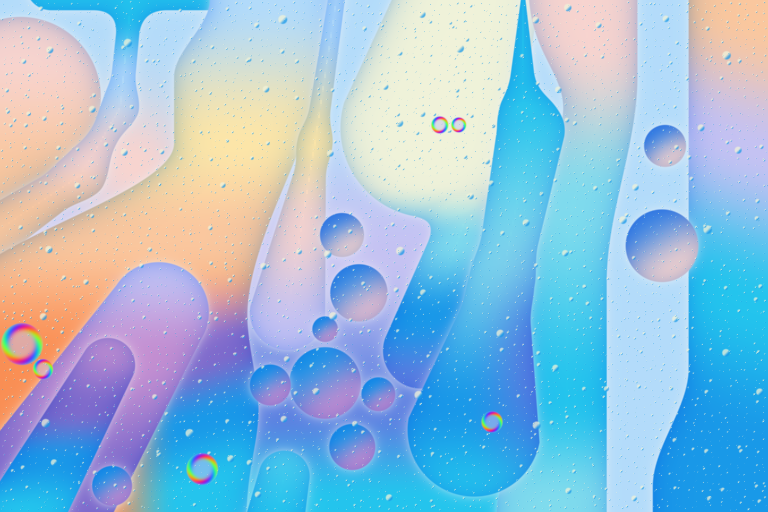
Give the GLSL for this background, as a Shadertoy shader.

```glsl
// Oil drops and bubbles in iridescent liquid, pastel above and cyan below.
// Tapered tubes and wavy bands form the flows, tinted by vertical ramps;
// loops add shaded drops, rainbow-rimmed bubbles and cellular specks.
const vec3 CREAM = vec3(.94, .95, .85), BUTTER = vec3(.99, .9, .66),
  PEACH = vec3(.98, .78, .62), ORANGE = vec3(.98, .56, .33),
  BLUSH = vec3(.97, .83, .81), LILAC = vec3(.77, .76, .95),
  ORCHID = vec3(.77, .56, .82), VIOLET = vec3(.5, .42, .8),
  COBALT = vec3(.36, .5, .88), AZURE = vec3(.1, .6, .91),
  CYAN = vec3(.14, .77, .93), AQUA = vec3(.5, .86, .93), SKY = vec3(.7, .86, .98);
// Centre and radius of each
const vec3 DROPS[10] = vec3[](
  vec3(.668, .541, .043), vec3(.701, .428, .056), vec3(.635, .252, .07),
  vec3(.528, .248, .04), vec3(.739, .23, .033), vec3(.688, .127, .045),
  vec3(.635, .357, .025), vec3(1.293, .52, .071), vec3(1.299, .715, .041),
  vec3(.219, .051, .039));
const vec3 RINGS[6] = vec3[](
  vec3(.043, .328, .041), vec3(.084, .279, .02), vec3(.395, .084, .031),
  vec3(.961, .176, .021), vec3(.859, .756, .017), vec3(.896, .756, .015));

float ease(float a, float b, float t) { return smoothstep(a, b, t); }
float pixel() { return 1. / iResolution.y; }
float bump(float y, float centre, float width) {
  float t = (y - centre) / width;
  return exp(-t * t);
}
vec3 ramp(float t, vec3 a, vec3 b, vec3 c, vec3 d, vec4 s) {
  vec3 col = mix(mix(a, b, ease(s.x, s.y, t)), c, ease(s.y, s.z, t));
  return mix(col, d, ease(s.z, s.w, t));
}
// Tube ends hold centre and radius
float tube(vec2 p, vec3 a, vec3 b) {
  vec2 ab = b.xy - a.xy, q = p - a.xy;
  float h = clamp(dot(q, ab) / dot(ab, ab), 0., 1.);
  return length(q - ab * h) - mix(a.z, b.z, h);
}
float join(float a, float b) {
  float h = max(.05 - abs(a - b), 0.);
  return min(a, b) - h * h * 5.;
}
float chain(vec2 p, vec3 a, vec3 b, vec3 c) {
  return join(tube(p, a, b), tube(p, b, c));
}
// Fill a shape, with a pale halo outside and a cool shade inside its edge
vec3 paint(vec3 base, vec3 fill, float d) {
  float px = pixel();
  d *= px / max(length(vec2(dFdx(d), dFdy(d))), px * .5);
  base = mix(base, vec3(.96), .35 * exp(-max(d, 0.) / .008));
  fill *= mix(vec3(1), vec3(.78, .87, .99), exp(min(d, 0.) / .022));
  return mix(fill, base, ease(-px, px, d));
}
vec3 specks(vec3 col, vec2 p, float scale) {
  p *= scale;
  vec3 h = fract(sin(dot(floor(p), vec2(127.1, 311.7)) + vec3(0, 2, 4)) * 43758.5);
  vec2 q = fract(p) - .2 - .6 * h.xy;
  float r = .01 + .12 * h.z * h.z * h.z, px = pixel() * scale;
  vec3 tint = mix(AZURE, CREAM, ease(-r, r * .3, q.y - q.x));
  return mix(tint, col, .25 + .75 * ease(-px, px, length(q) - r));
}
vec3 drop(vec3 col, vec2 p, vec3 c) {
  vec2 q = (p - c.xy) / c.z;
  float high = ease(.3, .5, c.y);
  vec3 cool = mix(AZURE, COBALT, high * .6), warm = mix(ORCHID, BLUSH, high);
  vec3 fill = mix(cool, warm, ease(-.9, .8, q.x * .5 - q.y * .8));
  return paint(col, fill, (length(q) - 1.) * c.z);
}
vec3 ring(vec3 col, vec2 p, vec3 c) {
  vec2 q = (p - c.xy) / c.z;
  float l = length(q), px = pixel() / c.z;
  vec3 hue = .55 + .45 * cos(2. * atan(q.y, q.x) + l * 5. + vec3(0, 2, 4));
  vec3 fill = mix(mix(col, LILAC, .5), hue, bump(l, .82, .2));
  return mix(fill, col, ease(-px, px, l - 1.));
}

void mainImage(out vec4 fragColor, in vec2 fragCoord) {
  vec2 p = fragCoord / iResolution.xy * vec2(1.5, 1);
  float x = p.x, y = p.y;
  // Liquid between the flows
  vec3 col = ramp(y, CYAN, COBALT, LILAC, SKY, vec4(.02, .2, .5, .8));
  col = mix(col, BLUSH, bump(distance(p, vec2(.26, .68)), 0., .13));
  col = mix(col, SKY, ease(1., 1.1, x));
  // Upper left lobe and stem
  float d = tube(p, vec3(.04, .81, .157), vec3(-.1, .68, .12));
  col = paint(col, mix(PEACH, BLUSH, ease(.65, .9, y)), d);
  vec3 neck = vec3(.235, .79, .024);
  d = chain(p, neck, vec3(.16, .66, .035), vec3(-.02, .54, .05));
  d = join(d, tube(p, vec3(.256, 1, .022), neck));
  d = join(d, tube(p, vec3(.1, 1.03, .05), vec3(.42, 1.03, .05)));
  col = paint(col, ramp(y, PEACH, BLUSH, SKY, CYAN, vec4(.58, .7, .85, .97)), d);
  // Golden flow that turns into a violet and cyan drop
  float left = .07 * ease(.85, 1., y) + .42 * ease(.42, .72, y) - .08;
  float right = .48 + .165 * ease(.36, .95, y) + .025 * bump(y, .2, .12);
  vec3 gold = ramp(y, ORANGE, PEACH, BUTTER, SKY, vec4(.3, .54, .72, 1));
  vec3 dusk = ramp(y - .3 * x, CYAN, AZURE, VIOLET, ORCHID, vec4(-.07, .06, .18, .32));
  float warmth = max(ease(.34, .48, y), 1. - ease(.2, .35, x));
  col = paint(col, mix(dusk, gold, warmth), max(left - x, x - right));
  // Lavender pocket, its finger and a low mound
  d = tube(p, vec3(.31, .39, .098), vec3(.04, -.03, .15));
  col = paint(col, mix(VIOLET, mix(ORCHID, LILAC, ease(.3, .48, y)), ease(.05, .3, y)), d);
  d = tube(p, vec3(.211, .287, .053), vec3(.05, 0, .075));
  col = paint(col, ramp(y, CYAN, AZURE, VIOLET, ORCHID, vec4(0, .1, .2, .34)), d);
  col = paint(col, mix(CYAN, AQUA, y * 4.), tube(p, vec3(.555, .07, .05), vec3(.53, -.05, .06)));
  // Slim hanging drop
  d = chain(p, vec3(.66, 1.02, .016), vec3(.615, .72, .022), vec3(.562, .39, .074));
  col = paint(col, ramp(y, LILAC, BLUSH, BUTTER, SKY, vec4(.35, .56, .72, .95)), d);
  // Cream lobe with a blue tail
  d = tube(p, vec3(.84, .75, .175), vec3(.93, 1.05, .13));
  d = join(d, tube(p, vec3(.905, .56, .05), vec3(.822, .315, .074)));
  col = paint(col, ramp(y, COBALT, AZURE, AQUA, CREAM, vec4(.25, .38, .53, .64)), d);
  // Tall column
  left = .97 + .07 * bump(y, .79, .12) + .06 * ease(0., .2, y);
  d = max(left - x, x - 1.185 - .06 * ease(.45, .85, y));
  col = paint(col, ramp(y, AQUA, CYAN, AQUA, BLUSH, vec4(.02, .22, .6, .92)), d);
  // Large drop with a waist and a thread above
  d = chain(p, vec3(1.037, .745, .066), vec3(.98, .45, .052), vec3(.926, .16, .13));
  d = join(d, tube(p, vec3(1.02, .8, .03), vec3(1.022, 1.02, .002)));
  vec3 fill = ramp(y, CYAN, AZURE, AQUA, CYAN, vec4(.03, .2, .5, .85));
  col = paint(col, mix(fill, COBALT, ease(.9, 1.06, x) * bump(y, .28, .17)), d);
  // Right bank
  fill = ramp(y + .3 * x, AZURE, CYAN, LILAC, PEACH, vec4(.58, .85, 1.15, 1.4));
  col = paint(col, fill, 1.275 + .07 * ease(.05, .28, y) - x);
  // Drops, specks and bubbles
  for (int i = 0; i < 10; i++) col = drop(col, p, DROPS[i]);
  for (float s = 15.; s < 70.; s *= 2.) col = specks(col, p, s);
  for (int i = 0; i < 6; i++) col = ring(col, p, RINGS[i]);
  fragColor = vec4(col, 1);
}
```
